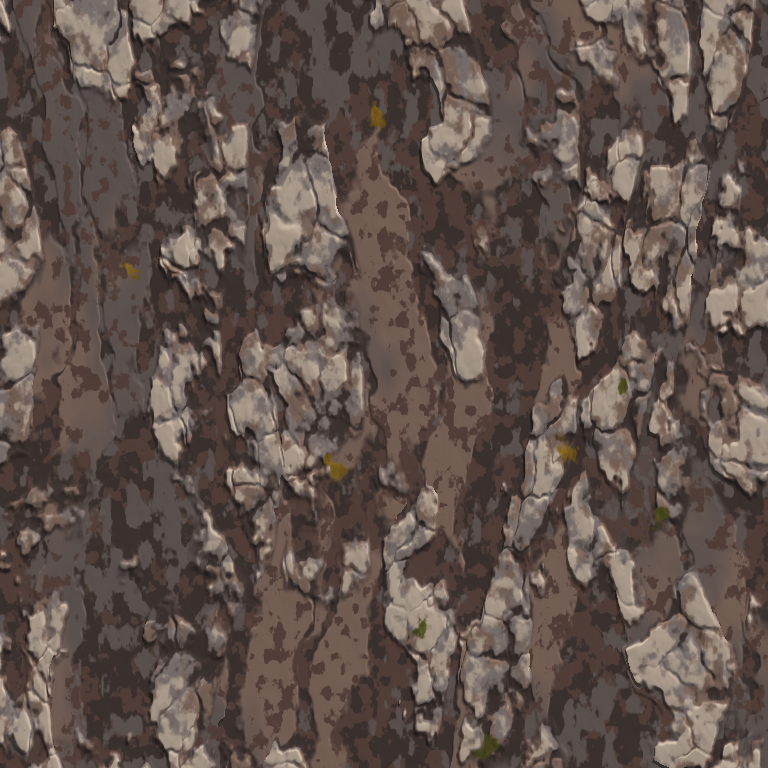
Write a Shadertoy shader that draws this texture.

```glsl
const vec3 DARK    = vec3(0.225, 0.187, 0.178);
const vec3 RUST    = vec3(0.315, 0.240, 0.215);
const vec3 GREY    = vec3(0.350, 0.312, 0.304);
const vec3 TAN     = vec3(0.445, 0.365, 0.322);
const vec3 ASH     = vec3(0.450, 0.410, 0.398);
const vec3 PALE    = vec3(0.640, 0.582, 0.525);
const vec3 MUSTARD = vec3(0.520, 0.390, 0.100);
const vec3 OLIVE   = vec3(0.300, 0.300, 0.110);

const vec2 PLATE_GRID  = vec2(11.0, 4.6);
const vec2 LUMP_GRID   = vec2(19.0, 14.0);
const vec2 STRIP_GRID  = vec2(17.0, 3.0);
const vec2 ROUGH_SCALE = vec2(24.0, 15.0);
const vec2 GRAIN_SCALE = vec2(80.0, 62.0);
const vec2 STAIN_SCALE = vec2(58.0, 36.0);
const vec2 PATCH_SCALE = vec2(7.0, 4.0);
const float LICHEN_GRID = 7.0;

const float WARP = 0.055;
const float LEAN = 0.022;
const vec2  LIGHT_STEP = vec2(0.0016, 0.0036);
const float LIGHT_GAIN = 0.95;

float hash(vec2 p) {
    vec3 q = fract(vec3(p.xyx) * 0.1031);
    q += dot(q, q.yzx + 33.33);
    return fract((q.x + q.y) * q.z);
}

float valueNoise(vec2 p) {
    vec2 i = floor(p), f = fract(p);
    f = f * f * (3.0 - 2.0 * f);
    float low  = mix(hash(i), hash(i + vec2(1, 0)), f.x);
    float high = mix(hash(i + vec2(0, 1)), hash(i + vec2(1, 1)), f.x);
    return mix(low, high, f.y);
}

float fbm(vec2 p) {
    float sum = 0.0, gain = 0.5;
    for (int k = 0; k < 4; k++) {
        sum += gain * valueNoise(p);
        p = p * 2.03 + 17.7;
        gain *= 0.5;
    }
    return sum / 0.9375;
}

// Cellular noise: distance to centre, distance to border, random id
vec3 cells(vec2 p) {
    vec2 base = floor(p);
    float nearest = 9.0, second = 9.0, id = 0.0;
    for (int y = -1; y <= 1; y++)
    for (int x = -1; x <= 1; x++) {
        vec2 c = base + vec2(x, y);
        float d = length(c + vec2(hash(c), hash(c + 57.3)) - p);
        if (d < nearest) {
            second = nearest;
            nearest = d;
            id = hash(c + 91.7);
        } else {
            second = min(second, d);
        }
    }
    return vec3(nearest, second - nearest, id);
}

// Bark relief: height, plate mask, strip mask
vec3 bark(vec2 p) {
    p.x += LEAN * sin(6.0 * p.y + 3.0 * sin(4.0 * p.x));
    vec2 rough = vec2(fbm(p * ROUGH_SCALE), fbm(p * ROUGH_SCALE + 41.0)) - 0.5;
    vec2 q = p + WARP * rough;

    vec3 slab   = cells(q * PLATE_GRID + 3.0);
    vec3 lump   = cells(q * LUMP_GRID + 7.0);
    vec3 streak = cells(q * STRIP_GRID + 19.0);

    float plate = smoothstep(0.10, 0.27, slab.y + 0.9 * rough.x)
                * smoothstep(0.40, 0.48, slab.z + 0.5 * rough.y);
    float strip = smoothstep(0.08, 0.22, streak.y + 0.6 * rough.y)
                * smoothstep(0.48, 0.54, streak.z) * (1.0 - plate);
    float crack = smoothstep(0.0, 0.22, lump.y + 0.4 * rough.x);
    float dome  = 0.5 - lump.x;

    float height = plate * (0.45 + 0.35 * crack + 0.3 * dome + 0.9 * rough.y)
                 + strip * 0.25 + 0.35 * rough.x;
    return vec3(height, plate, strip);
}

void mainImage(out vec4 fragColor, in vec2 fragCoord) {
    vec2 p = fragCoord / iResolution.y;
    vec3 relief = bark(p);
    float grain = fbm(p * GRAIN_SCALE);
    float stain = fbm(p * STAIN_SCALE + 70.0);
    float area  = fbm(p * PATCH_SCALE + 5.0);

    // Speckled furrows
    vec3 color = mix(DARK, RUST, smoothstep(0.50, 0.60, grain + 0.5 * (area - 0.5)));
    color = mix(color, GREY, smoothstep(0.54, 0.64, stain - 0.6 * (area - 0.5)));

    // Smooth inner strips
    vec3 inner = mix(GREY, TAN, smoothstep(0.42, 0.60, area));
    inner = mix(inner, RUST, smoothstep(0.55, 0.65, grain));
    color = mix(color, inner, relief.z);

    // Weathered raised plates
    float tone = relief.x + grain - 0.5;
    vec3 crust = mix(TAN, ASH, smoothstep(0.42, 0.56, stain + 0.4 * (area - 0.5)));
    crust = mix(DARK, crust, smoothstep(0.30, 0.60, tone));
    crust = mix(crust, PALE, smoothstep(0.70, 1.0, tone));
    color = mix(color, crust, relief.y);

    // Light from above
    float slope = relief.x - bark(p + LIGHT_STEP).x;
    color *= clamp(1.0 + LIGHT_GAIN * slope, 0.58, 1.28);

    // Sparse lichen
    vec3 spot = cells(p * LICHEN_GRID + 11.0);
    float lichen = 1.0 - smoothstep(0.04, 0.09, spot.x + 0.3 * (grain - 0.5));
    lichen *= step(0.82, spot.z);
    vec3 moss = mix(OLIVE, MUSTARD, step(0.5, fract(spot.z * 37.0)));
    color = mix(color, moss * (0.6 + 0.8 * grain), 0.85 * lichen);

    fragColor = vec4(color, 1.0);
}
```
